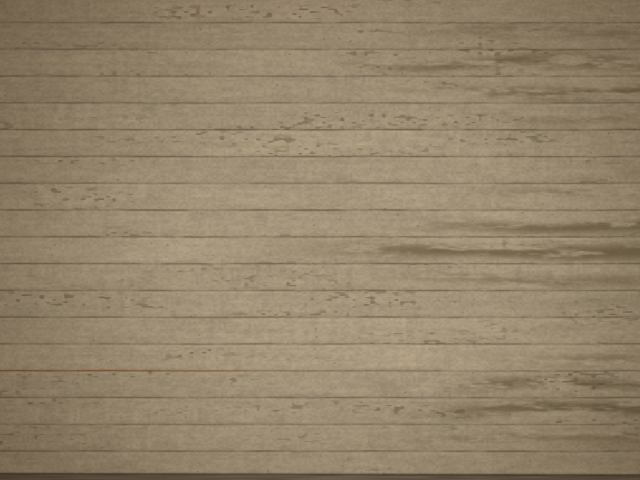
This texture is drawn by a WebGL 1 fragment shader. Its source:

```glsl
precision highp float;
uniform vec2 u_resolution;

#define BOARD_PITCH 0.0558
#define TOP_OFFSET 0.0469
#define SEAM_WIDTH 0.0015
#define RUST_SEAM 13.0
#define SILL_HEIGHT 0.0135
#define STAIN_AMOUNT 0.72
#define CONCRETE vec3(0.650, 0.588, 0.486)
#define SHADE vec3(0.41, 0.345, 0.26)
#define SEAM_COLOR vec3(0.38, 0.32, 0.23)
#define STAIN_COLOR vec3(0.37, 0.31, 0.21)
#define RUST_COLOR vec3(0.50, 0.31, 0.15)
#define SILL_COLOR vec3(0.42, 0.37, 0.30)

float hash(vec2 p) {
  vec3 q = fract(p.xyx * vec3(0.1031, 0.1030, 0.0973));
  q += dot(q, q.yzx + 33.33);
  return fract((q.x + q.y) * q.z);
}

float noise(vec2 p) {
  vec2 cell = floor(p), f = fract(p);
  f = f * f * (3.0 - 2.0 * f);
  float low = mix(hash(cell), hash(cell + vec2(1.0, 0.0)), f.x);
  float high = mix(hash(cell + vec2(0.0, 1.0)), hash(cell + 1.0), f.x);
  return mix(low, high, f.y);
}

float fbm(vec2 p) {
  float sum = 0.0, weight = 0.5;
  for (int i = 0; i < 4; i++) {
    sum += weight * noise(p);
    p = p * 2.03 + 17.3;
    weight *= 0.5;
  }
  return sum / 0.9375;
}

// Damp streak along one board, growing towards the right
float boardStain(vec2 p, float row, float v) {
  float cycle = 0.5 + 0.5 * cos(6.28318 * (row - 1.5) / 6.0);
  float strength = mix(0.15, 1.0, cycle) * mix(0.7, 1.0, hash(vec2(row, 41.0)));
  float start = 0.45 + 0.3 * hash(vec2(row, 73.0)) + 0.25 * (1.0 - cycle);
  float reach = smoothstep(start, start + 0.4, p.x);
  float center = 0.5 + 0.4 * (noise(vec2(p.x * 3.5, row * 9.7)) - 0.5);
  float spread = mix(0.16, 0.36, noise(vec2(p.x * 5.0, row * 5.3 + 30.0)));
  float d = (v - center) / spread;
  float mottling = fbm(vec2(p.x * 11.0, p.y * 85.0) + row * 7.1);
  float flecks = noise(p * vec2(75.0, 210.0));
  return strength * reach * exp(-d * d)
       * smoothstep(0.22, 0.68, mottling + 0.22 * (flecks - 0.5));
}

// Scattered pinholes, one candidate per cell
float pits(vec2 p, float pixel) {
  vec2 grid = p * 42.0, cell = floor(grid);
  vec2 center = 0.2 + 0.6 * vec2(hash(cell + 11.0), hash(cell + 57.0));
  float radius = mix(0.02, 0.06, hash(cell + 91.0));
  float d = length((fract(grid) - center) * vec2(0.8, 1.0)) - radius;
  float soft = 42.0 * pixel;
  return step(0.91, hash(cell + 5.0)) * (1.0 - smoothstep(-soft, soft, d));
}

void main() {
  float pixel = 1.0 / u_resolution.y;
  vec2 p = gl_FragCoord.xy * pixel;
  vec2 uv = gl_FragCoord.xy / u_resolution;

  // Boards, counted from the top
  float wobble = 0.0016 * (fbm(vec2(p.x * 9.0, 4.0)) - 0.5);
  float t = (1.0 - p.y - TOP_OFFSET + wobble) / BOARD_PITCH;
  float row = floor(t), v = fract(t);
  vec2 shift = vec2(row * 3.7, row * 11.3);

  // Concrete with imprinted grain, saw marks and clouding
  float grain = noise(p * vec2(16.0, 210.0) + shift) - 0.5;
  float speckle = noise(p * vec2(190.0, 250.0)) - 0.5;
  float mottle = noise(p * vec2(60.0, 110.0) + shift) - 0.5;
  float sawPatch = smoothstep(0.45, 0.75, noise(p * vec2(5.0, 14.0) + shift));
  float saw = (noise(p * vec2(130.0, 22.0) + shift) - 0.5) * sawPatch;
  float clouds = fbm(p * vec2(4.0, 16.0) + shift) - 0.5;
  float tone = 1.0 + 0.05 * grain + 0.085 * speckle + 0.045 * mottle;
  tone += 0.05 * saw + 0.09 * clouds + 0.04 * (hash(vec2(row, 3.0)) - 0.5);
  vec3 color = CONCRETE * tone;

  // Rough torn fibres, stains and pinholes
  float roughPatch = smoothstep(0.5, 0.8, fbm(p * vec2(4.0, 32.0) + shift));
  float fibres = smoothstep(0.62, 0.88, noise(p * vec2(80.0, 200.0) + 9.0));
  color = mix(color, SEAM_COLOR, 0.5 * roughPatch * fibres);
  color = mix(color, STAIN_COLOR, STAIN_AMOUNT * boardStain(p, row, v));
  color = mix(color, SEAM_COLOR, 0.45 * pits(p, pixel));

  // Seams: faint broken groove with a soft shadow and a pale lip
  float seam = floor(t + 0.5);
  float d = (t - seam) * BOARD_PITCH;
  float wear = fbm(vec2(p.x * 22.0, seam * 8.3));
  float halfWidth = SEAM_WIDTH * mix(0.4, 1.1, wear);
  float groove = 1.0 - smoothstep(halfWidth - pixel, halfWidth + pixel, abs(d));
  float depth = mix(0.35, 0.75, hash(vec2(seam, 19.0)));
  depth *= mix(0.3, 1.0, smoothstep(0.25, 0.65, wear));
  float rust = (1.0 - step(0.5, abs(seam - RUST_SEAM)))
             * (1.0 - smoothstep(0.25, 0.9, p.x));
  color *= 1.0 - 0.08 * exp(-abs(d) / 0.004);
  color += 0.02 * exp(-pow((d - 0.005) / 0.002, 2.0));
  color = mix(color, mix(SEAM_COLOR, RUST_COLOR, rust), groove * max(depth, 0.8 * rust));

  // Sill along the lower edge
  float sillEdge = SILL_HEIGHT - 0.003 * uv.x;
  float sill = 1.0 - smoothstep(sillEdge - pixel, sillEdge + pixel, p.y);
  color = mix(color, SILL_COLOR * (1.0 + 0.2 * grain), sill);
  color *= 1.0 - 0.3 * exp(-pow((p.y - sillEdge) / 0.0025, 2.0));

  // Light falling off towards the corners
  vec2 offset = (uv - vec2(0.54, 0.46)) * vec2(1.0, 0.9);
  float falloff = smoothstep(0.18, 0.92, length(offset));
  color *= mix(vec3(1.0), SHADE / CONCRETE, falloff);
  gl_FragColor = vec4(color, 1.0);
}
```
